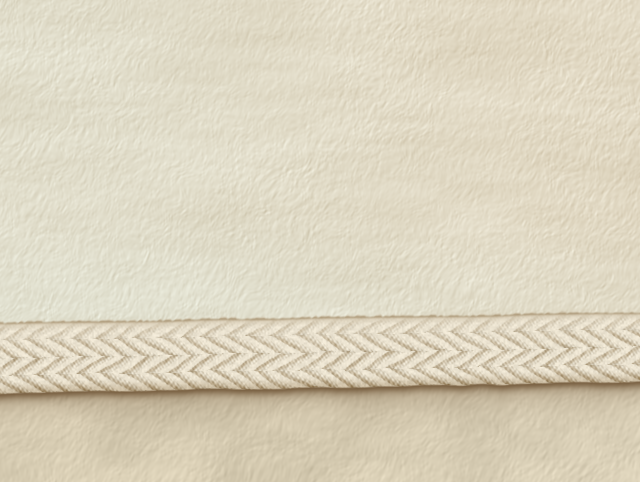
Give the GLSL for this texture, as a WebGL 1 fragment shader.

```glsl
precision highp float;
// A cream plush blanket with a woven herringbone tape along its hem.
// Slanted value noise forms the pile; folded diagonal ridges form the weave,
// and a falling shadow separates the hem from the cloth beneath it.
uniform vec2 u_resolution;

#define TAPE_TOP 0.331
#define TAPE_BOTTOM 0.184
#define TOP_SLOPE 0.016
#define BOTTOM_SLOPE 0.018
#define WEAVE_PERIOD 0.046
#define WEAVE_ROWS 4.0
#define PILE_DEPTH 0.105
#define SHADOW_REACH 0.030
#define PILE_COLOR vec3(0.886, 0.866, 0.796)
#define UNDER_COLOR vec3(0.848, 0.806, 0.705)
#define TAPE_COLOR vec3(0.900, 0.868, 0.795)
#define SHADOW_COLOR vec3(0.46, 0.36, 0.24)

float hash(vec2 p) {
  p = fract(p * vec2(0.1031, 0.1137));
  p += dot(p, p.yx + 33.33);
  return fract((p.x + p.y) * p.x * 91.7);
}

float noise(vec2 p) {
  vec2 cell = floor(p), f = fract(p);
  f = f * f * (3.0 - 2.0 * f);
  cell += 200.0;
  return mix(mix(hash(cell), hash(cell + vec2(1.0, 0.0)), f.x),
             mix(hash(cell + vec2(0.0, 1.0)), hash(cell + 1.0), f.x), f.y);
}

float fbm(vec2 p) {
  float sum = 0.0, amp = 0.5;
  for (int i = 0; i < 4; i++) {
    sum += amp * noise(p);
    p = p * 2.03 + 17.1;
    amp *= 0.5;
  }
  return sum;
}

// Height of short fibres leaning to the right
float pileHeight(vec2 p) {
  p += 0.014 * (vec2(noise(p * 24.0), noise(p * 24.0 + 40.0)) - 0.5);
  vec2 lean = vec2(p.x * 0.89 - p.y * 0.46, p.x * 0.46 + p.y * 0.89);
  return 0.58 * noise(lean * vec2(135.0, 78.0))
       + 0.42 * noise(lean * vec2(250.0, 140.0) + 31.0);
}

// Pile relief lit from the upper left
float pileLight(vec2 p) {
  return pileHeight(p) - pileHeight(p + vec2(-0.003, 0.003));
}

vec3 upperCloth(vec2 p) {
  vec3 color = PILE_COLOR;
  float warm = smoothstep(0.1, 1.25, p.x + 0.3 * (p.y - 0.65));
  color += mix(vec3(-0.004, 0.002, 0.0), vec3(-0.006, -0.020, -0.034), warm);
  color += vec3(0.002, 0.012, 0.018) * smoothstep(0.58, 0.36, p.y);
  color += vec3(0.045, 0.055, 0.070) * (fbm(p * vec2(4.0, 9.0)) - 0.47);
  color += vec3(0.018, 0.022, 0.028) * (noise(p * vec2(7.0, 65.0)) - 0.5);
  float contrast = PILE_DEPTH * (0.6 + 0.6 * noise(p * 5.0));
  return color + contrast * pileLight(p) * vec3(0.85, 1.0, 1.2);
}

vec3 lowerCloth(vec2 p, float depth) {
  vec3 color = UNDER_COLOR + 0.11 * (fbm(p * vec2(8.0, 15.0) + 9.0) - 0.47);
  color += 0.08 * pileLight(p * 0.85 + 3.0);
  color += vec3(0.014, 0.016, 0.020) * smoothstep(0.6, 1.2, p.x);
  float reach = SHADOW_REACH * (0.8 + 0.4 * noise(vec2(p.x * 5.0, 2.0)));
  float shade = 0.58 * exp(-depth / reach) + 0.46 * exp(-depth * depth / 0.00016);
  return mix(color, SHADOW_COLOR, clamp(shade, 0.0, 1.0) * 0.94);
}

// Raised slanting cords that turn back at every row, over a fine ground weave
vec3 wovenTape(vec2 p, float v) {
  float row = v * WEAVE_ROWS + 0.12 * (noise(p * 25.0) - 0.5);
  float fold = abs(fract(row * 0.5) * 2.0 - 1.0);
  float along = p.x / WEAVE_PERIOD + 0.35 * (noise(p * 14.0) - 0.5);
  float phase = fract(along - fold * 1.25 + 0.17 * floor(row));
  float cord = smoothstep(0.06, 0.26, phase) * (1.0 - smoothstep(0.46, 0.64, phase));
  float crease = smoothstep(0.54, 0.68, phase) * (1.0 - smoothstep(0.76, 0.98, phase));
  float stitch = sin(p.x * 690.0 + v * 13.0) * sin(v * 68.0 + p.x * 160.0);
  float seam = 1.0 - smoothstep(0.0, 0.16, abs(fract(row + 0.5) - 0.5));
  float relief = mix(1.0, 0.55, smoothstep(0.60, 0.85, v));

  vec3 color = TAPE_COLOR + 0.028 * cord;
  color -= relief * vec3(0.125, 0.152, 0.185) * crease * (0.45 + 0.75 * noise(p * 95.0));
  color += relief * (1.0 - cord) * vec3(0.060, 0.068, 0.078) * (stitch - 0.35);
  color -= 0.03 * seam * (1.0 - cord);
  color += 0.075 * (noise(p * vec2(280.0, 240.0)) - 0.5);

  // Rounded sides and the plain bound edge
  color = mix(color, TAPE_COLOR - 0.015, 0.65 * smoothstep(0.87, 0.96, v));
  color -= vec3(0.12, 0.145, 0.175) * (1.0 - smoothstep(0.0, 0.18, v));
  return color - vec3(0.035, 0.045, 0.06) * smoothstep(0.86, 1.0, v);
}

void main() {
  vec2 p = gl_FragCoord.xy / u_resolution.y;
  float soft = max(1.2 / u_resolution.y, 0.0018);
  float top = TAPE_TOP + TOP_SLOPE * p.x + 0.0025 * (noise(vec2(p.x * 9.0, 4.0)) - 0.5);
  float bottom = TAPE_BOTTOM + BOTTOM_SLOPE * p.x + 0.004 * (noise(vec2(p.x * 24.0, 7.0)) - 0.5);
  float v = (p.y - bottom) / (top - bottom);

  vec3 color = lowerCloth(p, max(bottom - p.y, 0.0));
  color = mix(color, wovenTape(p, v), smoothstep(-soft, soft, p.y - bottom));

  // Shaded groove beneath the ragged fringe of the pile
  float fringe = top + 0.005 * (noise(vec2(p.x * 150.0 - p.y * 50.0, 3.0)) - 0.35);
  float groove = exp(-pow((p.y - top + 0.001) / 0.0035, 2.0));
  color = mix(color, vec3(0.66, 0.58, 0.45), 0.75 * groove);
  color = mix(color, upperCloth(p), smoothstep(-1.5 * soft, 1.5 * soft, p.y - fringe));
  gl_FragColor = vec4(clamp(color, 0.0, 1.0), 1.0);
}
```
